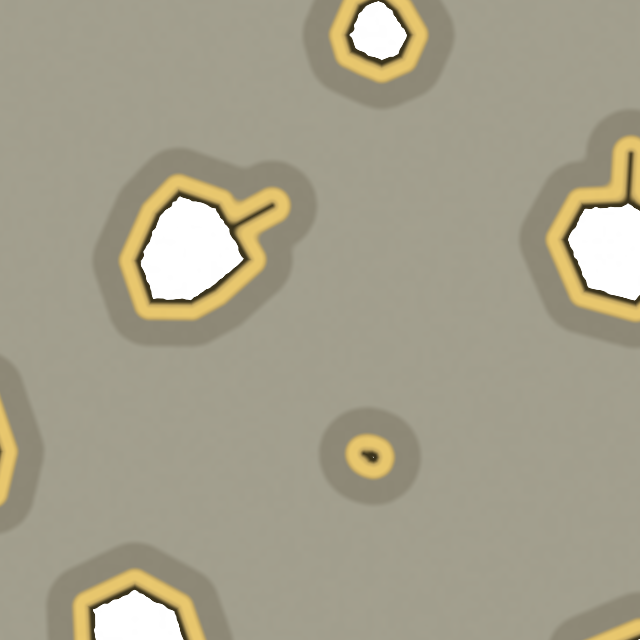
A WebGL 1 fragment shader for this pattern:

```glsl
precision highp float;
// Scattered white islands with dark rims, golden bands and soft grey halos on stone grey.
uniform vec2 u_resolution;

const float TAU = 6.2831853;
const float CORNERS = 8.0;
const vec2 PITCH = vec2(0.72, 0.32);
const vec2 ORIGIN = vec2(0.61, 0.28);

const vec3 STONE = vec3(0.635, 0.622, 0.555);
const vec3 HALO = vec3(0.555, 0.535, 0.465);
const vec3 GOLD = vec3(0.91, 0.78, 0.43);
const vec3 OCHRE = vec3(0.76, 0.65, 0.38);
const vec3 RIM = vec3(0.23, 0.20, 0.11);
const vec3 WHITE = vec3(1.0);

vec2 hash2(vec2 p) {
  vec3 q = fract(p.xyx * vec3(0.1031, 0.1030, 0.0973));
  q += dot(q, q.yzx + 33.33);
  return fract((q.xx + q.yz) * q.zy);
}

float valueNoise(vec2 p) {
  vec2 i = floor(p), f = fract(p);
  f = f * f * (3.0 - 2.0 * f);
  float low = mix(hash2(i).x, hash2(i + vec2(1.0, 0.0)).x, f.x);
  float high = mix(hash2(i + vec2(0.0, 1.0)).x, hash2(i + vec2(1.0)).x, f.x);
  return mix(low, high, f.y);
}

float smoothMin(float a, float b, float k) {
  float h = max(k - abs(a - b), 0.0) / k;
  return min(a, b) - 0.25 * h * h * k;
}

float segmentDistance(vec2 p, vec2 tip) {
  float t = clamp(dot(p, tip) / dot(tip, tip), 0.0, 1.0);
  return length(p - tip * t);
}

vec2 corner(float index, float radius, vec2 seed) {
  float k = mod(index, CORNERS);
  vec2 r = hash2(seed * 7.0 + vec2(k * 3.0 + 11.0, k + 5.0));
  float angle = TAU * (k + 0.6 * (r.x - 0.5)) / CORNERS;
  return radius * mix(0.82, 1.16, r.y) * vec2(cos(angle), sin(angle));
}

// Signed distance to an irregular polygon
float polygonDistance(vec2 p, float radius, vec2 seed) {
  float nearest = 1e3, side = 1.0;
  for (float k = 0.0; k < CORNERS; k++) {
    vec2 a = corner(k, radius, seed);
    vec2 b = corner(k + 1.0, radius, seed);
    vec2 edge = b - a, w = p - a;
    vec2 away = w - edge * clamp(dot(w, edge) / dot(edge, edge), 0.0, 1.0);
    nearest = min(nearest, dot(away, away));
    bool above = p.y >= a.y, below = p.y < b.y;
    bool left = edge.x * w.y > edge.y * w.x;
    if ((above && below && left) || (!above && !below && !left)) side = -side;
  }
  return side * sqrt(nearest);
}

// Polygon body with a thin pointed tail
float islandDistance(vec2 p, float radius, vec2 seed) {
  vec2 r = hash2(seed + 61.0);
  float reach = 0.012 + radius * mix(0.5, 1.55, step(0.4, r.x));
  float angle = TAU * r.y;
  float tail = segmentDistance(p, reach * vec2(cos(angle), sin(angle))) - 0.004;
  return smoothMin(polygonDistance(p, radius, seed), tail, 0.014);
}

// Nearest island on a jittered, staggered grid
float fieldDistance(vec2 p) {
  float nearest = 1e3;
  float middleRow = floor((p.y - ORIGIN.y) / PITCH.y + 0.5);
  for (float k = -1.0; k <= 1.0; k++) {
    float row = middleRow + k;
    vec2 start = ORIGIN - vec2(0.5 * PITCH.x * mod(row, 2.0), 0.0);
    vec2 cell = vec2(floor((p.x - start.x) / PITCH.x + 0.5), row);
    vec2 seed = cell + 23.0;
    vec2 center = start + cell * PITCH + 0.09 * (hash2(seed) - 0.5);
    float rank = fract(0.03 + dot(cell, vec2(0.17, 0.62)));
    float radius = mix(0.007, 0.092, smoothstep(0.03, 0.5, rank));
    nearest = min(nearest, islandDistance(p - center, radius, seed));
  }
  return nearest;
}

// Colour layers from the outside in
vec3 islandColor(float d, float ragged, float pixel) {
  vec3 color = mix(STONE, HALO, 1.0 - smoothstep(0.060, 0.072, d));
  vec3 band = mix(GOLD, OCHRE, smoothstep(0.004, 0.013, abs(d - 0.013)));
  color = mix(color, band, 1.0 - smoothstep(0.022, 0.029, d));
  color = mix(color, RIM, 1.0 - smoothstep(-0.005, 0.003, d));
  return mix(color, WHITE, 1.0 - smoothstep(-0.5 * pixel, 0.5 * pixel, d + ragged));
}

void main() {
  float pixel = 1.0 / min(u_resolution.x, u_resolution.y);
  vec2 p = gl_FragCoord.xy * pixel;
  float ragged = 0.006 + 0.004 * valueNoise(p * 130.0);
  vec3 color = islandColor(fieldDistance(p), ragged, pixel);
  color += 0.008 * (valueNoise(p * 90.0 + 40.0) - 0.5);
  gl_FragColor = vec4(color, 1.0);
}
```
